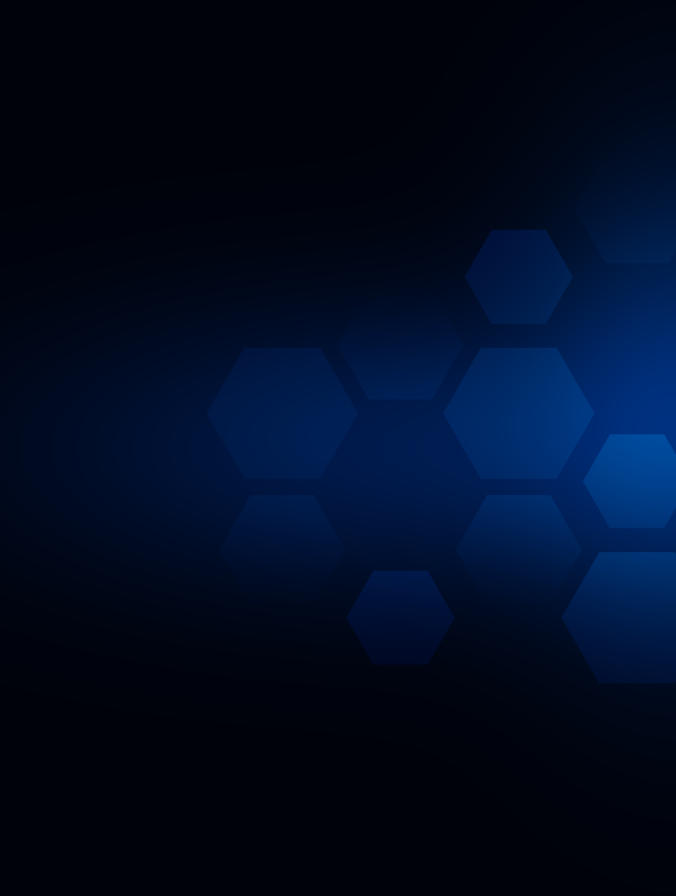
Reproduce this background procedurally as a WebGL 1 fragment shader.

```glsl
precision highp float;

uniform vec2 u_resolution;

float glow(vec2 p, vec2 center, vec2 spread) {
  vec2 d = (p - center) / spread;
  return exp(-dot(d, d));
}

// Signed distance to a flat-topped hexagon
float hexagon(vec2 p, float radius) {
  p = abs(p);
  return max(p.y, 0.866 * p.x + 0.5 * p.y) - 0.866 * radius;
}

void main() {
  vec2 p = gl_FragCoord.xy / u_resolution.y;
  float edge = 0.75 / u_resolution.y;

  // Dark base, wide horizontal band and light from the right
  vec3 color = vec3(0.0, 0.008, 0.04);
  color += vec3(0.0, 0.095, 0.26) * glow(p, vec2(0.47, 0.5), vec2(0.42, 0.16));
  color += vec3(0.0, 0.13, 0.31) * glow(p, vec2(0.77, 0.56), vec2(0.17, 0.27));

  // Honeycomb cells: one column per vector, rows from top to bottom
  mat4 radii = mat4(
    0.0, 0.0845, 0.0705, 0.0,
    0.0, 0.0705, 0.0, 0.0605,
    0.0605, 0.0845, 0.0705, 0.0,
    0.0705, 0.0, 0.0605, 0.0845);
  mat4 strengths = mat4(
    0.0, 0.06, 0.035, 0.0,
    0.0, 0.035, 0.0, 0.11,
    0.12, 0.09, 0.05, 0.0,
    0.025, 0.0, 0.11, 0.12);
  vec3 tint = vec3(0.0, 0.1 + 1.6 * color.b, 1.0);

  for (int col = 0; col < 4; col++) {
    for (int row = 0; row < 4; row++) {
      float c = float(col);
      float r = float(row);
      vec2 center = vec2(0.315 + 0.132 * c, 0.691 + 0.0765 * mod(c, 2.0) - 0.1523 * r);
      float radius = radii[col][row];
      float strength = strengths[col][row];
      vec2 d = p - center;

      // Faint cells dissolve away from the middle of the band
      float slope = strength < 0.055 ? (row < 2 ? -0.9 : 0.9) : 0.25;
      float fade = max(0.0, 0.85 + slope * d.y / max(radius, 0.01));
      float mask = 1.0 - smoothstep(-edge, edge, hexagon(d, radius));
      color += tint * strength * fade * mask;
    }
  }

  gl_FragColor = vec4(color, 1.0);
}
```
